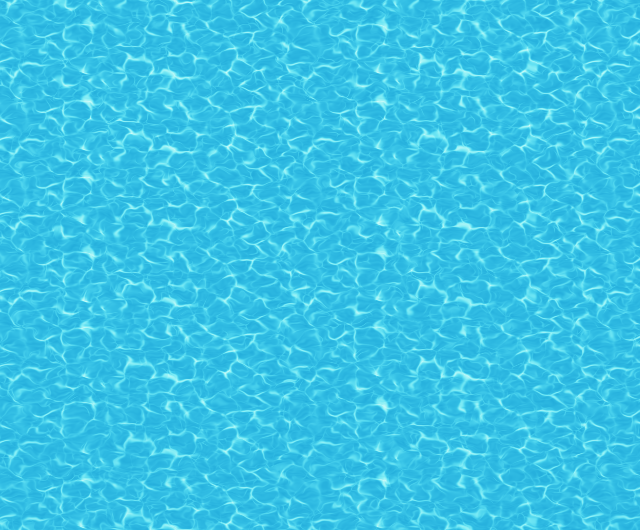
Write a Shadertoy shader that draws this texture.

```glsl
// Random pair for a lattice point that wraps at the given period
vec2 hash2(vec2 cell, vec2 period) {
    cell = mod(cell + 0.5, period);
    vec2 q = vec2(dot(cell, vec2(127.1, 311.7)), dot(cell, vec2(269.5, 183.3)));
    return fract(sin(q) * 43758.55);
}

float cornerSlope(vec2 cell, vec2 offset, vec2 period) {
    float angle = 6.2832 * hash2(cell, period).x;
    return dot(vec2(cos(angle), sin(angle)), offset);
}

// Periodic gradient noise, roughly -0.7 to 0.7
float gradientNoise(vec2 p, vec2 period) {
    vec2 i = floor(p), f = fract(p), e = vec2(1, 0);
    vec2 u = f * f * f * (f * (f * 6.0 - 15.0) + 10.0);
    return mix(mix(cornerSlope(i, f, period), cornerSlope(i + e, f - e, period), u.x),
               mix(cornerSlope(i + e.yx, f - e.yx, period), cornerSlope(i + 1.0, f - 1.0, period), u.x), u.y);
}

vec2 warp(vec2 p, vec2 period) {
    return vec2(gradientNoise(p + 0.37, period), gradientNoise(p + vec2(5.71, 2.23), period));
}

// Cellular web: x falls to 0 on cell borders, y falls to 0 where three cells meet
vec2 cellWeb(vec2 p, vec2 period) {
    vec2 i = floor(p), f = fract(p);
    vec3 nearest = vec3(8.0);
    for (int y = -1; y <= 1; y++)
    for (int x = -1; x <= 1; x++) {
        vec2 g = vec2(x, y);
        float d = length(g + 0.04 + 0.92 * hash2(i + g, period) - f);
        if (d < nearest.x) nearest = vec3(d, nearest.xy);
        else if (d < nearest.y) nearest = vec3(nearest.x, d, nearest.y);
        else nearest.z = min(nearest.z, d);
    }
    return nearest.yz - nearest.x;
}

void mainImage(out vec4 fragColor, in vec2 fragCoord) {
    vec2 uv = fragCoord / iResolution.xy;
    vec2 p = uv * vec2(30.5, 35.0);
    vec2 tile = vec2(14.0, 5.0);   // cells in one repeat
    vec2 open = vec2(509.0);       // too long to repeat on the canvas

    // Bend the web, with a slow drift that differs between repeats
    vec2 drift = 0.4 * warp(p * 0.3, open);
    vec2 bent = p + drift + 0.45 * warp(p, tile) + 0.2 * warp(p * 2.0, tile * 2.0);
    float patches = gradientNoise(p * 0.22 + 7.3, open);
    float contrast = (1.0 + 0.3 * patches) * mix(0.92, 1.1, uv.y);

    // Thin caustic lines of broken strength, with glints at junctions
    vec2 web = cellWeb(bent, tile);
    float strength = smoothstep(-0.2, 0.55, 0.6 * gradientNoise(bent + vec2(3.4, 1.6), tile)
                                          + 0.65 * gradientNoise(bent * 2.0 + 0.3, tile * 2.0));
    float width = mix(0.1, 0.16, strength);
    float light = (0.06 + 0.68 * strength) * exp(-web.x * web.x / (width * width));
    light += 0.04 * exp(-4.0 * web.x);
    light += 0.3 * strength * exp(-15.0 * web.y);

    // Faint finer web, different in every repeat
    vec2 fineWeb = cellWeb(bent * 1.8 + 0.7 * warp(p * 1.3, open), open);
    float fineFade = smoothstep(-0.3, 0.45, gradientNoise(p * 1.6 + 11.0, open));
    light += 0.17 * fineFade * exp(-fineWeb.x * fineWeb.x / 0.03);

    // Soft ripples and fine flat streaks inside the cells
    float ripples = 0.6 * gradientNoise(bent * vec2(1.0, 2.0) + 0.5, tile * vec2(1.0, 2.0))
                  + 0.9 * gradientNoise(bent * vec2(3.0, 6.0), tile * vec2(3.0, 6.0));
    float tone = max(0.046 + 0.075 * ripples + light * contrast, 0.0);

    // Water tint: red rises evenly, green and blue saturate early
    vec3 water = vec3(0.14 + 0.6 * tone,
                      1.0 - 0.32 * exp(-2.35 * tone),
                      0.97 - 0.11 * exp(-4.0 * tone));
    fragColor = vec4(min(water, vec3(0.9, 0.99, 0.98)), 1.0);
}
```
